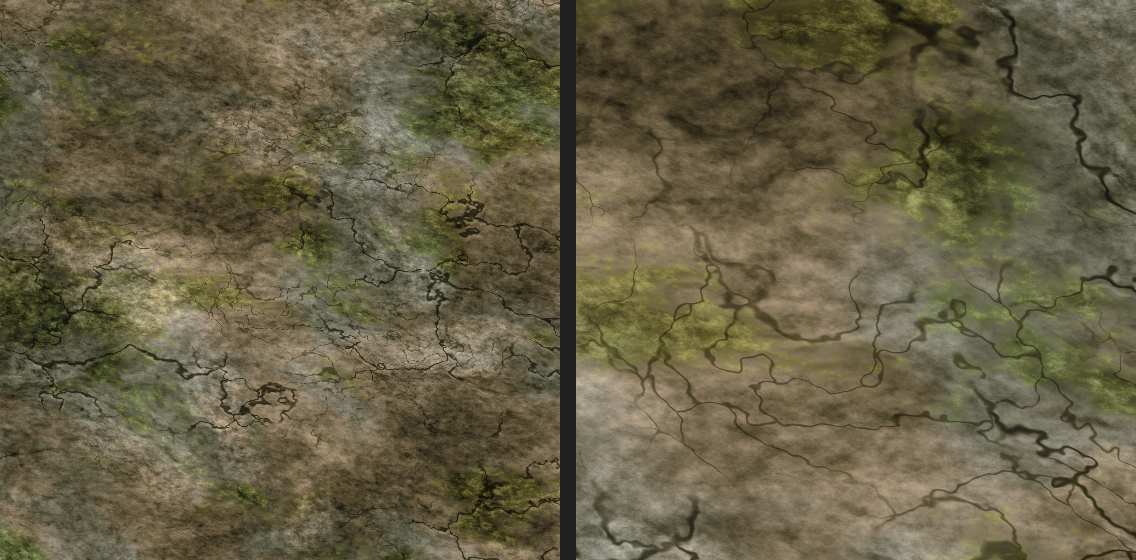
Left: the whole. Right: its middle third, enlarged.
This texture is drawn by a three.js fragment shader. Its source:

```glsl
// Weathered rock face with moss: warped, slanted fractal noise gives broad pale
// and dark patches, a lit height field gives crags, warped cell borders give
// broken cracks, and fine noise adds moss speckle, pits and grain.

#define BASE_LIGHT 0.392
#define PATCH_CONTRAST 0.56
#define RELIEF 0.95
#define GRAIN 0.40
#define MOSS_DARKEN 0.085
#define CRACK_DARKEN 0.62
#define CRACK_SCALE 5.0
#define CRACK_WIDTH 0.028
#define SLANT 0.22
#define STRETCH 1.55

varying vec2 vUv;

float hash(vec2 p) {
  vec3 q = fract(vec3(p.xyx) * 0.1031);
  q += dot(q, q.yzx + 33.33);
  return fract((q.x + q.y) * q.z);
}

vec2 hash2(vec2 p) {
  return vec2(hash(p), hash(p + 71.7));
}

float noise(vec2 p) {
  vec2 cell = floor(p), f = fract(p);
  f = f * f * (3.0 - 2.0 * f);
  float low = mix(hash(cell), hash(cell + vec2(1.0, 0.0)), f.x);
  float high = mix(hash(cell + vec2(0.0, 1.0)), hash(cell + 1.0), f.x);
  return mix(low, high, f.y);
}

// Fractal noise, 0 to 1; gain sets the roughness
float fbm(vec2 p, float gain) {
  float sum = 0.0, total = 0.0, amp = 1.0;
  for (int i = 0; i < 6; i++) {
    sum += amp * noise(p);
    total += amp;
    amp *= gain;
    p = mat2(1.6, 1.2, -1.2, 1.6) * p + 17.3;
  }
  return sum / total;
}

// Rock height: smooth swells mixed with sharp ridges
float height(vec2 p) {
  float swell = fbm(p * 7.0 + 40.0, 0.58);
  float ridge = 1.0 - abs(2.0 * fbm(p * 5.0 + 90.0, 0.55) - 1.0);
  return swell + 0.45 * ridge;
}

// Gap between the two nearest cell points: zero on a cell border
float cellBorder(vec2 p) {
  vec2 cell = floor(p);
  float first = 9.0, second = 9.0;
  for (int y = -1; y <= 1; y++) {
    for (int x = -1; x <= 1; x++) {
      vec2 id = cell + vec2(float(x), float(y));
      float d = length(id + hash2(id) - p);
      second = min(second, max(first, d));
      first = min(first, d);
    }
  }
  return second - first;
}

// Jagged fracture line, 1 in the crack and 0 away from it
float crack(vec2 p, float scale, float width) {
  vec2 bend = vec2(fbm(p * 6.0 + 3.0, 0.55), fbm(p * 6.0 + 57.0, 0.55)) - 0.5;
  float gap = cellBorder((p + 0.3 * bend) * scale);
  float thickness = width * (0.4 + 1.2 * noise(p * 22.0));
  return 1.0 - smoothstep(0.2 * thickness, 1.6 * thickness, gap);
}

void main() {
  // Slanted, stretched rock space with a gentle warp
  float c = cos(SLANT), s = sin(SLANT);
  vec2 p = mat2(c, s, -s, c) * vUv;
  p.y *= STRETCH;
  vec2 warp = vec2(fbm(p * 3.0, 0.5), fbm(p * 3.0 + 31.0, 0.5)) - 0.5;
  vec2 q = p + 0.22 * warp;

  // Broad patches and light falling from the upper left
  float patches = fbm(q * 3.6 + 12.0, 0.56) - 0.5;
  float h = height(q);
  float fineLight = h - height(q + vec2(-0.003, 0.005));
  float broadLight = h - height(q + vec2(-0.012, 0.020));
  float grain = fbm(p * vec2(75.0, 85.0) + 5.0, 0.75) - 0.5;
  float light = BASE_LIGHT + PATCH_CONTRAST * patches + GRAIN * grain;
  light += RELIEF * (0.55 * fineLight + 0.30 * broadLight);

  // Pale worn spots and dark pits
  float worn = smoothstep(0.54, 0.72, fbm(q * 5.5 + 63.0, 0.55));
  light += worn * (0.09 + 0.25 * grain);
  float pits = smoothstep(0.66, 0.88, noise(q * 95.0 + 8.0));
  light -= 0.07 * pits * smoothstep(0.40, 0.60, noise(q * 14.0));

  // Moss in ragged bands, broken up by the grain
  float mossField = fbm(q * vec2(4.5, 6.0) + 24.0, 0.6) + 0.35 * grain;
  float moss = smoothstep(0.51, 0.63, mossField) * (1.0 - 0.6 * worn);
  light += moss * (0.30 * grain - MOSS_DARKEN);

  // Large and small cracks, each showing only in places, with a lit rim
  float largeMask = smoothstep(0.49, 0.60, fbm(p * 3.5 + 80.0, 0.5));
  float smallMask = smoothstep(0.50, 0.64, fbm(p * 6.0 + 47.0, 0.5));
  float large = largeMask * crack(p, CRACK_SCALE, CRACK_WIDTH);
  float rim = largeMask * crack(p + vec2(-0.003, 0.007), CRACK_SCALE, CRACK_WIDTH);
  float small = smallMask * crack(p + 4.0, CRACK_SCALE * 2.7, CRACK_WIDTH * 1.4);
  light += 0.07 * rim * (1.0 - large);
  light *= 1.0 - CRACK_DARKEN * max(large, 0.65 * small);
  light = clamp(light, 0.07, 0.78);

  // Olive shadows to greyer highlights, then warm, cool and mossy tints
  vec3 color = light * vec3(1.055, 1.0, mix(0.66, 0.85, smoothstep(0.20, 0.58, light)));
  float warmth = smoothstep(0.36, 0.64, fbm(q * 4.0 + 110.0, 0.55));
  color *= mix(vec3(0.95, 1.0, 1.07), vec3(1.06, 0.98, 0.94), warmth);
  color *= mix(vec3(1.0), vec3(0.97, 1.04, 0.74), moss);
  gl_FragColor = vec4(color, 1.0);
}
```
